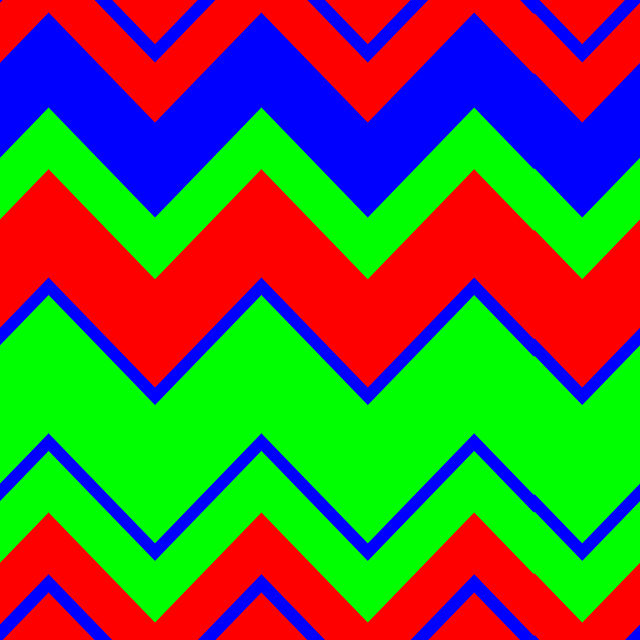
Give the GLSL for this pattern, as a WebGL 1 fragment shader.

```glsl
precision highp float;
// Horizontal chevron bands in pure red, green and blue, three zigzags across.

uniform vec2 u_resolution;

const vec3 RED = vec3(1.0, 0.0, 0.0);
const vec3 GREEN = vec3(0.0, 1.0, 0.0);
const vec3 BLUE = vec3(0.0, 0.0, 1.0);

// Zigzag drop: 0 at the peaks, 1 at the valleys, with one short flat notch.
float zigzag(float x) {
  const float notchStart = 0.8333;
  const float notchWidth = 0.0026;
  float run = x - clamp(x - notchStart, 0.0, notchWidth);
  float phase = fract(3.0 * run / (1.0 - notchWidth) - 0.2285);
  return 1.0 - abs(2.0 * phase - 1.0);
}

// Replaces the colour from the given depth downward, with a smooth edge.
void startBand(inout vec3 color, vec3 band, float start, float depth) {
  float soft = 0.8 / u_resolution.y;
  color = mix(color, band, smoothstep(start - soft, start + soft, depth));
}

void main() {
  vec2 uv = gl_FragCoord.xy / u_resolution;

  // Depth below the wrap line, which lies inside a red band.
  float depth = fract(1.0273 - uv.y - 0.1719 * zigzag(uv.x));

  // Bands from top to bottom.
  vec3 color = RED;
  startBand(color, BLUE, 0.0469, depth);
  startBand(color, GREEN, 0.1953, depth);
  startBand(color, RED, 0.2917, depth);
  startBand(color, BLUE, 0.4609, depth);
  startBand(color, GREEN, 0.4883, depth);
  startBand(color, BLUE, 0.7044, depth);
  startBand(color, GREEN, 0.7318, depth);
  startBand(color, RED, 0.8281, depth);
  startBand(color, BLUE, 0.9245, depth);
  startBand(color, RED, 0.9531, depth);

  gl_FragColor = vec4(color, 1.0);
}
```
